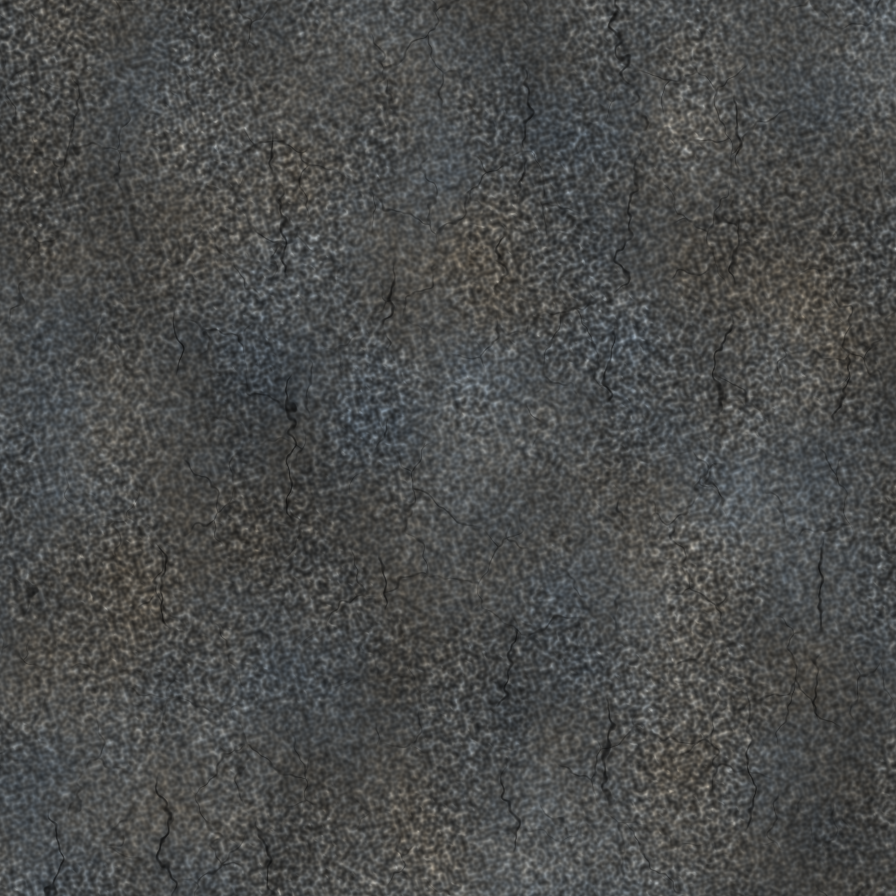
Write a WebGL 2 fragment shader that draws this texture.

```glsl
#version 300 es
precision highp float;
// Weathered dark asphalt: layered gradient noise gives soft stains and fine
// grain, a warped cell pattern gives hairline cracks, and wandering column
// lines give the broken vertical fissures. Layers add up in log brightness.

#define BASE_TONE 0.292
#define STAIN_SCALE 4.0
#define STAIN_STRENGTH 0.30
#define GRAIN_SCALE 95.0
#define GRAIN_STRENGTH 0.92
#define CELL_SCALE 15.0
#define HAIRLINE_WIDTH 0.0011
#define HAIRLINE_DEPTH 0.34
#define FISSURE_COLUMNS 8.0
#define FISSURE_WIDTH 0.0016
#define FISSURE_DEPTH 0.62
#define TINT_STRENGTH 0.16

uniform vec2 u_resolution;
out vec4 fragColor;

uint hash(ivec2 cell) {
    uint h = uint(cell.x) * 1597334677u ^ uint(cell.y) * 3812015801u;
    h = (h ^ (h >> 16)) * 2246822519u;
    h = (h ^ (h >> 13)) * 3266489917u;
    return h ^ (h >> 16);
}

vec2 hash2(ivec2 cell) {
    uint h = hash(cell);
    return vec2(h & 65535u, h >> 16) / 65535.0;
}

float cornerSlope(ivec2 cell, vec2 offset) {
    float angle = 6.28319 * hash2(cell).x;
    return dot(vec2(cos(angle), sin(angle)), offset);
}

float gradientNoise(vec2 p) {
    ivec2 c = ivec2(floor(p));
    vec2 f = fract(p);
    vec2 w = f * f * f * (f * (f * 6.0 - 15.0) + 10.0);
    float low = mix(cornerSlope(c, f),
                    cornerSlope(c + ivec2(1, 0), f - vec2(1, 0)), w.x);
    float high = mix(cornerSlope(c + ivec2(0, 1), f - vec2(0, 1)),
                     cornerSlope(c + ivec2(1, 1), f - vec2(1, 1)), w.x);
    return mix(low, high, w.y);
}

// Each octave is rotated so the lattices never line up.
float fbm(vec2 p, int octaves, float gain) {
    float sum = 0.0, amplitude = 1.0;
    for (int i = 0; i < octaves; i++) {
        p = mat2(0.8, 0.6, -0.6, 0.8) * p + 11.7;
        sum += amplitude * gradientNoise(p);
        amplitude *= gain;
        p *= 2.03;
    }
    return sum;
}

// Distance to the nearest border between scattered cells.
float cellBorder(vec2 p) {
    ivec2 home = ivec2(floor(p));
    vec2 f = fract(p), nearest = vec2(8.0);
    for (int k = 0; k < 9; k++) {
        ivec2 o = ivec2(k % 3, k / 3) - 1;
        vec2 r = vec2(o) + hash2(home + o) - f;
        if (dot(r, r) < dot(nearest, nearest)) nearest = r;
    }
    float border = 8.0;
    for (int k = 0; k < 25; k++) {
        ivec2 o = ivec2(k % 5, k / 5) - 2;
        vec2 r = vec2(o) + hash2(home + o) - f, d = r - nearest;
        if (dot(d, d) > 1e-5)
            border = min(border, dot(0.5 * (nearest + r), normalize(d)));
    }
    return border;
}

// Distance to a crooked vertical line in each column.
float fissureDistance(vec2 p) {
    float x = p.x * FISSURE_COLUMNS;
    float column = floor(x);
    float wander = 0.5 * gradientNoise(vec2(column * 7.3 + 0.5, p.y * 3.0));
    return abs(fract(x) - 0.5 - wander) / FISSURE_COLUMNS;
}

float line(float dist, float width, float pixel) {
    return 1.0 - smoothstep(0.0, width + pixel, dist);
}

void main() {
    float pixel = 1.0 / min(u_resolution.x, u_resolution.y);
    vec2 p = gl_FragCoord.xy * pixel;

    // Stains and patches of rougher surface
    float stain = fbm(p * vec2(1.0, 0.8) * STAIN_SCALE, 5, 0.58);
    float rough = smoothstep(-0.35, 0.4, fbm(p * vec2(7.0, 4.0) + 40.0, 3, 0.6));

    // Mineral grain with sparse pale chips
    float grain = fbm(p * GRAIN_SCALE + 5.0, 2, 1.25) * 0.6;
    float chip = smoothstep(0.32, 0.6, gradientNoise(p.yx * 139.0 + p * 31.0));

    // Cracks, bent by noise and faded in and out
    vec2 bend = vec2(fbm(p * 22.0 + 3.0, 3, 0.6), fbm(p * 22.0 + 71.0, 3, 0.6));
    vec2 bent = p + 0.017 * bend;
    vec2 cellStretch = vec2(1.0, 0.8) * CELL_SCALE;
    float hairline = line(cellBorder(bent * cellStretch) / CELL_SCALE, HAIRLINE_WIDTH, pixel);
    hairline *= smoothstep(-0.1, 0.4, fbm(p * 9.0 + 23.0, 2, 0.7));
    float gap = fissureDistance(bent);
    float broken = smoothstep(0.02, 0.32, fbm(p * vec2(6.0, 5.0) + 57.0, 3, 0.7));
    float fissure = broken * (line(gap, FISSURE_WIDTH, pixel) + 0.14 * line(gap, 0.012, pixel));

    float logTone = STAIN_STRENGTH * stain
        + GRAIN_STRENGTH * mix(0.75, 1.2, rough) * grain
        + 0.32 * chip * rough
        - HAIRLINE_DEPTH * hairline - FISSURE_DEPTH * fissure;

    // Slight drift between warm dust and cool stone
    float warmth = fbm(p * 5.0 + 91.0, 3, 0.6) + 0.6 * gradientNoise(p * 117.0 + 13.0);
    vec3 tint = vec3(0.99, 1.005, 0.995) + TINT_STRENGTH * warmth * vec3(0.6, 0.05, -0.6);
    fragColor = vec4(BASE_TONE * exp(logTone) * tint, 1.0);
}
```
